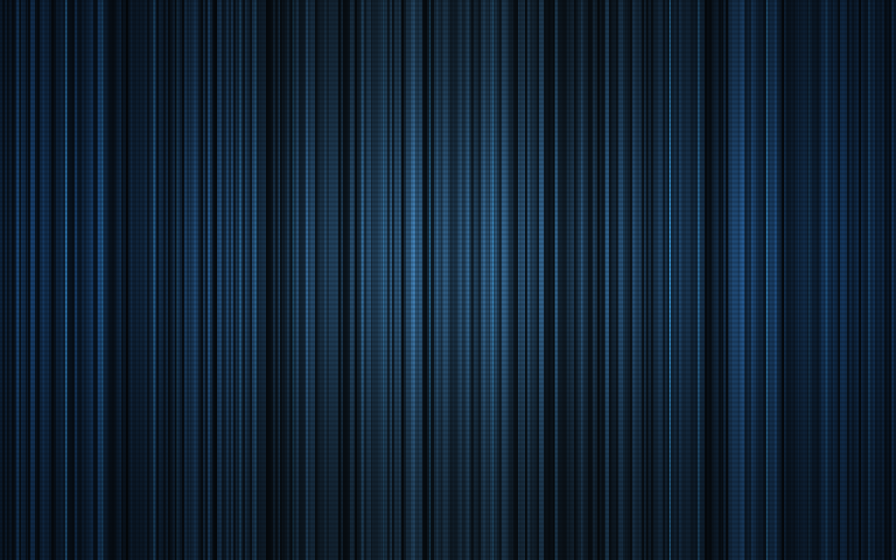
A Shadertoy shader for this background:

```glsl
const float FINE_STRIPES = 384.0;   // narrow stripes across the canvas
const float WIDE_STRIPES = 231.0;   // second, overlapping set
const float BAND_COUNT = 44.0;      // soft light and dark groups
const float ACCENT_CELLS = 22.0;    // one bright line in each cell
const float ACCENT_HALF_WIDTH = 0.0011;
const float MESH_ROWS = 120.0;
const float MESH_DEPTH = 0.10;
const float GAP_SHARE = 0.17;
const int TAPS = 8;

const vec2 GLOW_CENTER = vec2(0.51, 0.54);
const vec3 SHADOW = vec3(0.012, 0.019, 0.027);
const vec3 CENTER_BLUE = vec3(0.190, 0.375, 0.530);
const vec3 SIDE_BLUE = vec3(0.095, 0.275, 0.480);
const vec3 ACCENT_BLUE = vec3(0.130, 0.360, 0.500);

float hash(float n, float seed) {
    return fract(sin(n * 12.9898 + seed * 78.233) * 43758.545);
}

float smoothNoise(float x, float seed) {
    float i = floor(x);
    float f = fract(x);
    return mix(hash(i, seed), hash(i + 1.0, seed), f * f * (3.0 - 2.0 * f));
}

// Brightness of the overlapping random stripes
float stripeLevel(float x) {
    float fine = hash(floor(x * FINE_STRIPES), 1.0);
    float wide = hash(floor(x * WIDE_STRIPES), 2.0);
    float band = mix(0.68, 1.26, smoothNoise(x * BAND_COUNT, 3.0));
    float gap = step(hash(floor(x * FINE_STRIPES), 4.0), GAP_SHARE);
    float level = 0.06 + 0.58 * fine + 0.36 * wide;
    return level * band * mix(1.0, 0.3, gap);
}

// Sparse bright lines, each shifted inside its cell
float accentLevel(float x) {
    float cell = floor(x * ACCENT_CELLS);
    float center = (cell + mix(0.1, 0.9, hash(cell, 5.0))) / ACCENT_CELLS;
    float strength = mix(0.15, 1.0, hash(cell, 6.0));
    return strength * step(abs(x - center), ACCENT_HALF_WIDTH);
}

void mainImage(out vec4 fragColor, in vec2 fragCoord) {
    vec2 uv = fragCoord / iResolution.xy;

    // Average the stripes over the pixel footprint
    float stripes = 0.0;
    float accents = 0.0;
    for (int i = 0; i < TAPS; i++) {
        float offset = (float(i) + 0.5) / float(TAPS) - 0.5;
        float x = uv.x + offset / iResolution.x;
        stripes += stripeLevel(x);
        accents += accentLevel(x);
    }
    stripes /= float(TAPS);
    accents /= float(TAPS);

    // Central glow over a taller, dimmer horizontal belt
    vec2 d = uv - GLOW_CENTER;
    float belt = exp(-d.y * d.y / 0.12);
    float glow = exp(-d.x * d.x / 0.085 - d.y * d.y / 0.065);
    float light = 0.46 + 0.34 * belt + 0.30 * glow;
    float side = smoothstep(0.08, 0.45, abs(d.x));
    vec3 tint = mix(CENTER_BLUE, SIDE_BLUE, side);

    // Fine horizontal mesh
    float mesh = 1.0 + MESH_DEPTH * sin(6.28318 * uv.y * MESH_ROWS);

    vec3 color = SHADOW + light * mesh * (tint * stripes + ACCENT_BLUE * accents);
    fragColor = vec4(color, 1.0);
}
```
